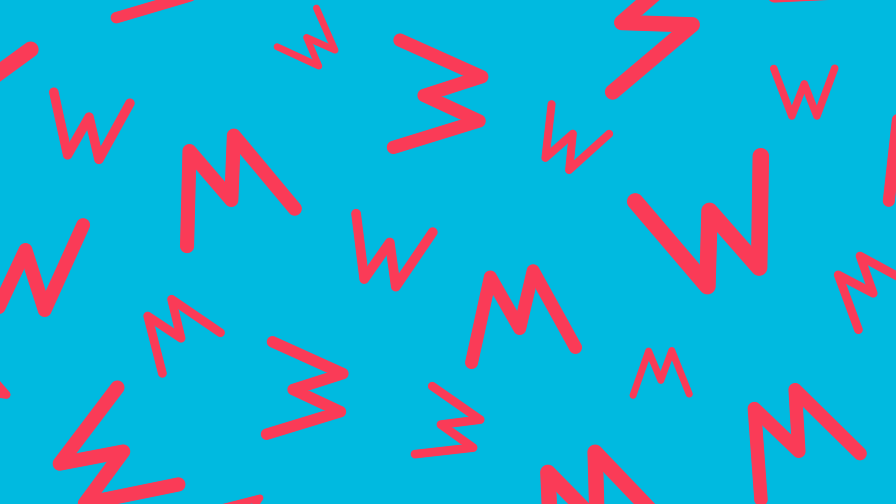
Reproduce this pattern procedurally as a Shadertoy shader.

```glsl
// Scattered zigzag strokes in coral on a flat cyan ground.
// A tilted grid holds one stroke per cell, each with hashed size, angle and
// offset; the stroke is a mirrored pair of rounded line segments.

const vec3 CYAN  = vec3(0.00, 0.73, 0.88);
const vec3 CORAL = vec3(0.98, 0.23, 0.34);

const float TAU        = 6.2831853;
const float CELL       = 0.31;   // grid spacing, in canvas heights
const float GRID_TILT  = 0.42;   // hides the rows of the grid
const float HALF_WIDTH = 0.062;  // stroke radius relative to zigzag size

// Four independent values in 0..1 from a cell index
vec4 hash42(vec2 p) {
    vec4 q = fract(p.xyxy * vec4(0.1031, 0.1030, 0.0973, 0.1099));
    q += dot(q, q.wzxy + 33.33);
    return fract((q.xxyz + q.yzzw) * q.zywx);
}

mat2 rotation(float angle) {
    float c = cos(angle), s = sin(angle);
    return mat2(c, s, -s, c);
}

float segmentDistance(vec2 p, vec2 a, vec2 b) {
    vec2 pa = p - a, ba = b - a;
    return length(pa - ba * clamp(dot(pa, ba) / dot(ba, ba), 0.0, 1.0));
}

// Two peaks with splayed legs; the distance between the feet is 1
float zigzagDistance(vec2 p, float halfWidth) {
    const vec2 FOOT = vec2(0.5, -0.39), PEAK = vec2(0.206, 0.39);
    const vec2 VALLEY = vec2(0.0, -0.135);
    p.x = abs(p.x);
    float leg   = segmentDistance(p, FOOT, PEAK);
    float inner = segmentDistance(p, PEAK, VALLEY);
    return min(leg, inner) - halfWidth;
}

// Distance to the one zigzag that belongs to a cell
float cellDistance(vec2 p, vec2 cell, float spacing) {
    vec4 rnd = hash42(cell + 17.0);

    // Large and small strokes alternate so that neighbours keep apart
    bool large = mod(cell.x + cell.y, 2.0) < 0.5;
    float size   = large ? mix(0.18, 0.27, rnd.x) : mix(0.10, 0.17, rnd.x);
    float jitter = large ? 0.05 : 0.13;

    vec2 center = (cell + 0.5 + jitter * (2.0 * rnd.zw - 1.0)) * spacing;
    vec2 local = rotation(TAU * rnd.y) * (p - center) / size;
    return size * zigzagDistance(local, HALF_WIDTH);
}

// Nearest zigzag among the surrounding cells
float scatterDistance(vec2 p, float spacing) {
    vec2 home = floor(p / spacing);
    float d = 1e3;
    for (int y = -1; y <= 1; y++) {
        for (int x = -1; x <= 1; x++) {
            d = min(d, cellDistance(p, home + vec2(x, y), spacing));
        }
    }
    return d;
}

void mainImage(out vec4 fragColor, in vec2 fragCoord) {
    vec2 uv = fragCoord / iResolution.y;
    float edge = 0.6 / iResolution.y;

    float d = scatterDistance(rotation(GRID_TILT) * uv, CELL);
    float ink = 1.0 - smoothstep(-edge, edge, d);

    fragColor = vec4(mix(CYAN, CORAL, ink), 1.0);
}
```
